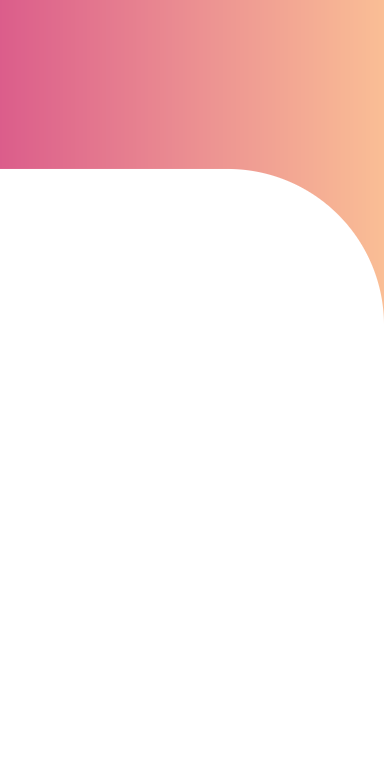
A Shadertoy shader for this background:

```glsl
// A pink to peach header above a white panel with a rounded top right corner.

const vec3 ROSE  = vec3(0.860, 0.365, 0.545);
const vec3 CORAL = vec3(0.922, 0.560, 0.570);
const vec3 PEACH = vec3(0.980, 0.745, 0.585);
const vec3 WHITE = vec3(1.0);

const float HEADER_DEPTH  = 0.440; // in canvas widths
const float CORNER_RADIUS = 0.407;

// Horizontal blend through three colours
vec3 threeStopGradient(float t, vec3 start, vec3 middle, vec3 end) {
    return t < 0.5 ? mix(start, middle, 2.0 * t)
                   : mix(middle, end, 2.0 * t - 1.0);
}

// Signed distance to a quadrant below and left of a corner, rounded by radius
float roundedCorner(vec2 p, vec2 corner, float radius) {
    vec2 q = p - corner + radius;
    return length(max(q, 0.0)) + min(max(q.x, q.y), 0.0) - radius;
}

// Smooth coverage of a shape over one pixel
float coverage(float dist, float pixel) {
    return clamp(0.5 - dist / pixel, 0.0, 1.0);
}

void mainImage(out vec4 fragColor, in vec2 fragCoord) {
    // Canvas width is one unit
    float pixel = 1.0 / iResolution.x;
    vec2 p = fragCoord * pixel;
    float canvasHeight = iResolution.y * pixel;

    // Header gradient
    vec3 color = threeStopGradient(p.x, ROSE, CORAL, PEACH);

    // White panel, its right side lying on the canvas edge
    vec2 panelCorner = vec2(1.0, canvasHeight - HEADER_DEPTH);
    float panel = roundedCorner(p, panelCorner, CORNER_RADIUS);
    color = mix(color, WHITE, coverage(panel, pixel));

    fragColor = vec4(color, 1.0);
}
```
